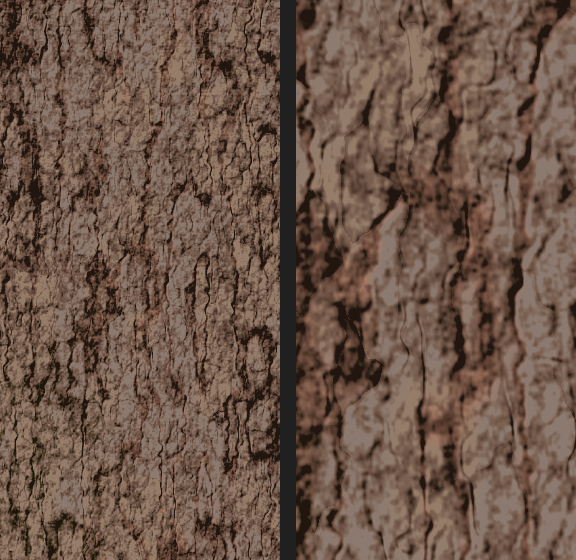
Left, the full canvas; right, a detail of the centre.
Give the GLSL for this texture, as a Shadertoy shader.

```glsl
// Weathered tree bark: upright furrows, broken flaky plates and rust-coloured seams.

float hash(vec2 p) {
    return fract(sin(dot(p, vec2(127.1, 311.7))) * 43758.5453);
}

float noise(vec2 p) {
    vec2 i = floor(p), f = fract(p);
    f = f * f * (3.0 - 2.0 * f);
    return mix(mix(hash(i), hash(i + vec2(1, 0)), f.x),
               mix(hash(i + vec2(0, 1)), hash(i + vec2(1, 1)), f.x), f.y);
}

float fbm(vec2 p) {
    float sum = 0.0, amp = 0.53;
    for (int i = 0; i < 3; i++) {
        sum += amp * noise(p);
        p = p * 2.03 + 17.3;
        amp *= 0.55;
    }
    return sum;
}

// Cell pattern: x = gap to the nearest border, y = random value of the cell
vec2 plates(vec2 p) {
    vec2 cell = floor(p);
    float near = 9.0, second = 9.0, id = 0.0;
    for (int y = -1; y <= 1; y++)
    for (int x = -1; x <= 1; x++) {
        vec2 c = cell + vec2(x, y);
        float d = length(c + vec2(hash(c), hash(c + 57.0)) - p);
        if (d < near) {
            second = near;
            near = d;
            id = hash(c + 113.0);
        } else {
            second = min(second, d);
        }
    }
    return vec2(second - near, id);
}

// Bends straight features into ragged ones
vec2 ragged(vec2 p) {
    vec2 bend = vec2(fbm(p * vec2(12, 7)), fbm(p * vec2(10, 8) + 31.0)) - 0.5;
    vec2 jag = vec2(noise(p * vec2(65, 45)), noise(p * vec2(55, 50) + 9.0)) - 0.5;
    return p + 0.045 * bend + 0.016 * jag;
}

// x = relief height, y = furrow openness (0 in the seam, 1 on the plates)
vec2 bark(vec2 p, float depth) {
    vec2 w = ragged(p);
    float furrow = smoothstep(0.0, 0.16, abs(noise(w * vec2(22, 4.2)) - 0.5));
    float crack = smoothstep(0.0, 0.15, abs(noise(w * vec2(40, 15) + 7.0) - 0.5));
    vec2 plate = plates(w * vec2(19, 9));
    float edge = smoothstep(0.0, 0.3, plate.x);
    float grain = fbm(p * vec2(72, 52)) - 0.5;
    float height = 0.46 * (1.0 - (1.0 - furrow) * depth)
                 + 0.24 * (1.0 - (1.0 - edge) * depth)
                 + 0.2 * crack + 0.2 * (plate.y - 0.5) + 0.75 * grain;
    return vec2(height, furrow);
}

void mainImage(out vec4 fragColor, in vec2 fragCoord) {
    vec2 p = fragCoord / iResolution.x;
    vec2 uv = fragCoord / iResolution.xy;

    // Broad regions: deeper furrows at the sides, dry tan wood at the lower left
    float side = abs(uv.x - 0.52) * 2.0;
    float patches = fbm(p * vec2(6, 4) + 3.0);
    float depth = 0.68 + 0.25 * side + 0.6 * (patches - 0.45);
    depth = clamp(depth, 0.5, 1.15);
    float dry = smoothstep(0.6, 0.1, uv.x) * smoothstep(0.5, 0.2, uv.y);

    // Relief lit from the upper left
    vec2 b = bark(p, depth);
    float lit = b.x - bark(p + vec2(-0.004, 0.005), depth).x;
    float speck = noise(p * 170.0) - 0.5;
    float tone = 0.5 + 1.15 * (b.x - 0.66) + 0.8 * lit + 0.36 * speck
               + 0.2 * (fbm(p * vec2(9, 6) + 70.0) - 0.5) - 0.08 * (side - 0.5);

    // Tone ramp from crevice to weathered surface
    float warm = smoothstep(0.42, 0.62, noise(p * vec2(8, 5) + 40.0) + 0.4 * dry - 0.05);
    vec3 pale = mix(vec3(0.55, 0.48, 0.44), vec3(0.59, 0.49, 0.41), warm);
    vec3 color = mix(vec3(0.13, 0.085, 0.06), vec3(0.29, 0.21, 0.16), clamp(tone / 0.2, 0.0, 1.0));
    color = mix(color, vec3(0.40, 0.30, 0.25), clamp((tone - 0.2) / 0.2, 0.0, 1.0));
    color = mix(color, vec3(0.48, 0.38, 0.32), clamp((tone - 0.4) / 0.22, 0.0, 1.0));
    color = mix(color, pale, clamp((tone - 0.64) / 0.24, 0.0, 1.0));

    // Rust inside the shallow seams, olive growth in the dry corner
    float rust = (1.0 - b.y) * smoothstep(0.05, 0.3, tone) * (1.0 - 0.6 * side) * (1.0 - dry);
    color = mix(color, vec3(0.48, 0.30, 0.23) * (0.5 + tone), 0.55 * rust);
    float moss = dry * smoothstep(0.5, 0.2, tone);
    color = mix(color, color * vec3(0.88, 0.97, 0.75), moss);

    fragColor = vec4(color, 1.0);
}
```
